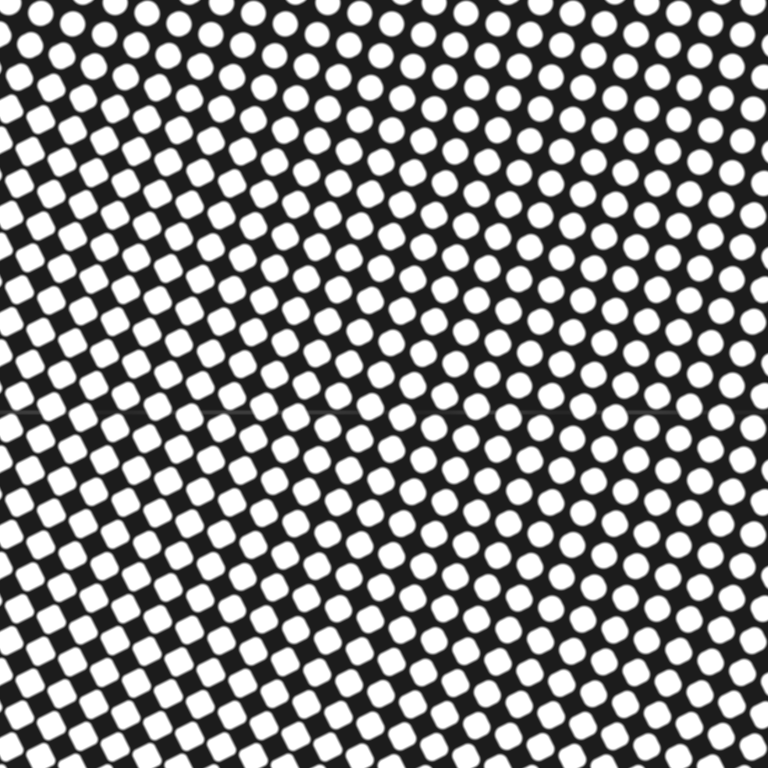
A Shadertoy shader for this pattern:

```glsl
// Tilted halftone grid of white dots on near-black, swelling from discs to rounded squares.

const vec3 INK = vec3(0.11);
const vec3 PAPER = vec3(1.0);
const float PERIOD = 0.13845;             // lattice repeat along both canvas axes
const float PITCH = PERIOD / sqrt(10.0);  // distance between neighbouring dots
const vec2 ANCHOR = vec2(0.510, 0.5535);  // centre of dot (0, 0)
const float HALF_WIDTH = 0.367;           // dot half width, in pitches
const float SOFTNESS = 0.0026;            // half width of the blurred edge

float hash(vec2 p) {
    vec3 q = fract(p.xyx * vec3(0.1031, 0.1030, 0.0973));
    q += dot(q, q.yzx + 33.33);
    return fract((q.x + q.y) * q.z);
}

// Canvas to lattice: the grid runs one step down for every three across.
vec2 toLattice(vec2 p) {
    return vec2(3.0 * p.x - p.y, p.x + 3.0 * p.y) / PERIOD;
}

vec2 fromLattice(vec2 g) {
    return vec2(3.0 * g.x + g.y, 3.0 * g.y - g.x) * PERIOD * 0.1;
}

float roundedSquare(vec2 p, float halfWidth, float corner) {
    vec2 d = abs(p) - halfWidth + corner;
    return length(max(d, 0.0)) + min(max(d.x, d.y), 0.0) - corner;
}

// 0 gives a disc, 1 a nearly linked square.
float squareness(vec2 centre, vec2 cell) {
    float left = 1.0 - smoothstep(0.0, 0.8, centre.x);
    float belowTop = 1.0 - smoothstep(0.82, 1.02, centre.y + 0.15 * centre.x);
    float bottom = 1.0 - smoothstep(0.0, 0.3, centre.y);
    float jitter = 0.2 * (hash(cell) - 0.5);
    return clamp(0.12 + belowTop * (0.2 + 0.6 * left) + 0.3 * bottom + jitter, 0.0, 1.0);
}

// Faint horizontal seam, uneven along its length.
float seam(vec2 p) {
    float band = 1.0 - smoothstep(0.0005, 0.0045, abs(p.y - 0.463));
    float wear = 0.65 + 0.35 * sin(p.x * 23.0 + 1.5 * sin(p.x * 9.0));
    return 0.13 * band * wear;
}

void mainImage(out vec4 fragColor, in vec2 fragCoord) {
    vec2 p = fragCoord / iResolution.y;

    // Nearest dot
    vec2 grid = toLattice(p - ANCHOR);
    vec2 cell = floor(grid + 0.5);
    vec2 local = grid - cell;
    vec2 centre = ANCHOR + fromLattice(cell);

    // Corners point at the neighbouring dots
    vec2 diagonal = vec2(local.x + local.y, local.x - local.y) * sqrt(0.5);
    float corner = mix(HALF_WIDTH, 0.17, squareness(centre, cell));
    float dist = roundedSquare(diagonal, HALF_WIDTH, corner) * PITCH;

    // Soft edge, never thinner than a pixel
    float edge = max(SOFTNESS, 0.75 / iResolution.y);
    float dotMask = 1.0 - smoothstep(-edge, edge, dist);

    vec3 ground = INK + seam(p);
    fragColor = vec4(mix(ground, PAPER, dotMask), 1.0);
}
```
